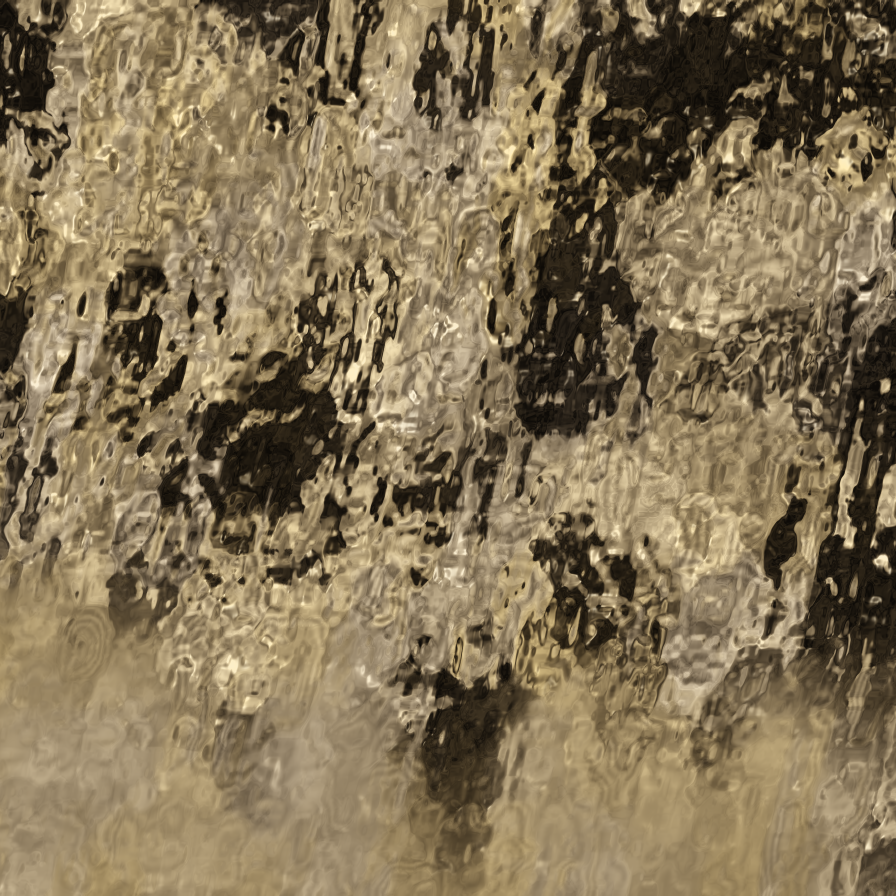
Write a WebGL 2 fragment shader that draws this texture.

```glsl
#version 300 es
precision highp float;
// Sunlit water running down over sand and dark stone columns.
// A rippled height field bends the view of a blotchy backdrop; the same
// slopes give contour rings and glints. Lower down the water grows calm.

#define LEAN 0.17             // sideways drift of the streaks with height
#define BEND vec2(0.0016, 0.0023) // refraction strength
#define COLUMN_PERIOD 0.365   // spacing of the dark columns
#define SAND_TONE 0.635
#define STONE_TONE 0.13
#define STONE_LEVEL 0.445     // raises the share of dark stone
#define RING_CONTRAST 0.075
#define GLINT_CONTRAST 0.42
#define GRIT_CONTRAST 0.11

uniform vec2 u_resolution;
out vec4 outColor;

float hash(vec2 p) {
    vec3 q = fract(p.xyx * vec3(0.1031, 0.1030, 0.0973));
    q += dot(q, q.yzx + 33.33);
    return fract((q.x + q.y) * q.z);
}

float noise(vec2 p) {
    vec2 i = floor(p), f = fract(p);
    f = f * f * f * (f * (f * 6.0 - 15.0) + 10.0);
    return mix(mix(hash(i), hash(i + vec2(1, 0)), f.x),
               mix(hash(i + vec2(0, 1)), hash(i + vec2(1, 1)), f.x), f.y);
}

float fbm(vec2 p) {
    float sum = 0.0, amp = 0.533;
    for (int i = 0; i < 4; i++) {
        sum += amp * noise(p);
        p = mat2(1.6, 1.2, -1.2, 1.6) * p + 17.3;
        amp *= 0.5;
    }
    return sum;
}

// Follow the slanting flow, so that streaks become upright
vec2 flowSpace(vec2 p) {
    return vec2(p.x - LEAN * (p.y - 0.5) - 0.04 * noise(p * 3.0 + 5.0), p.y);
}

// Water surface: long folds, round swells and fine ripples
float waterHeight(vec2 q) {
    float h = 0.60 * noise(q * vec2(36.0, 4.5) + 3.0);
    h += noise(q * vec2(25.0, 18.0) + 41.0);
    h += 0.42 * noise(q * vec2(56.0, 44.0) + 77.0);
    return h + 0.10 * noise(q * vec2(125.0, 95.0) + 19.0);
}

// 0 in the calm sandy foot, 1 in the rough part above
float roughness(vec2 p) {
    float edge = 0.31 - 0.20 * p.x + 0.26 * (noise(p * vec2(8.0, 5.0)) - 0.5);
    return smoothstep(-0.13, 0.13, p.y - edge);
}

// Brightness of what lies behind the water
float backdrop(vec2 q, float rough) {
    float columns = cos(6.28318 * (q.x - 0.24) / COLUMN_PERIOD);
    float blotch = fbm(q * vec2(12.0, 6.5) + 8.0) - 0.07 * columns;
    float stone = rough * smoothstep(0.09, -0.08, blotch - STONE_LEVEL);
    float mottle = noise(q * vec2(34.0, 27.0) + 60.0) - 0.5;
    float sand = SAND_TONE + mottle * mix(0.13, 0.42, rough);
    return mix(sand, STONE_TONE + 0.12 * mottle, stone);
}

vec3 toneColor(float t) {
    return t * vec3(1.0, 0.79 + 0.14 * t, 0.50 + 0.25 * t);
}

vec3 shade(vec2 p) {
    vec2 q = flowSpace(p);
    float rough = roughness(p);

    // Slope of the surface by finite differences
    const float e = 0.0012;
    float h = waterHeight(q);
    vec2 slope = vec2(waterHeight(q + vec2(e, 0)) - h,
                      waterHeight(q + vec2(0, e)) - h) / e;
    slope *= mix(0.5, 1.0, rough);

    // Refracted backdrop, contour rings and grit
    vec2 bent = q + BEND * slope;
    float tone = backdrop(bent, roughness(p + 0.6 * BEND * slope));
    float detail = mix(0.35, 1.0, rough);
    tone += RING_CONTRAST * detail * sin(19.0 * h) * smoothstep(0.05, 0.5, tone);
    tone += GRIT_CONTRAST * detail * (noise(bent * vec2(150.0, 110.0)) - 0.5);

    // Sun glints where the surface faces the light
    vec2 facing = (slope - vec2(11.0, 12.0)) / 6.5;
    float glint = exp(-dot(facing, facing)) * detail;
    glint *= smoothstep(0.25, 0.75, noise(q * vec2(19.0, 13.0) + 90.0));
    tone += GLINT_CONTRAST * glint;

    // Ochre and grey drifts, with whiter glints
    vec3 col = toneColor(clamp(tone, 0.05, 1.0));
    float tint = noise(bent * vec2(11.0, 7.0) + 30.0) - 0.5;
    col *= 1.0 + tint * vec3(0.03, -0.01, -0.22);
    return mix(col, vec3(0.96, 0.94, 0.86), 0.45 * glint * glint);
}

void main() {
    // Four samples per pixel soften the thin filaments
    vec3 sum = vec3(0.0);
    for (int i = 0; i < 4; i++) {
        vec2 jitter = vec2(i & 1, i >> 1) * 0.5 - 0.25;
        sum += shade((gl_FragCoord.xy + jitter) / u_resolution);
    }
    outColor = vec4(sum * 0.25, 1.0);
}
```
